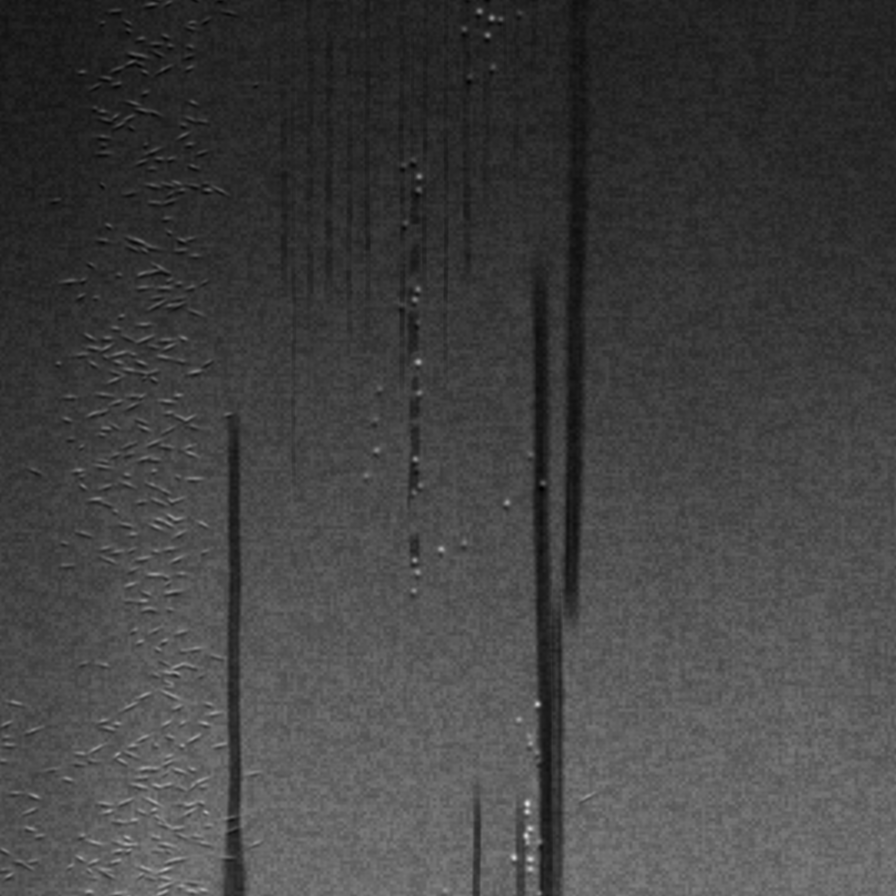
Reproduce this texture procedurally as a Shadertoy shader.

```glsl
// Dark grey brushed surface, lighter toward the bottom, with vertical black streaks and bright flecks.
#define TOP_GREY 0.145
#define BOTTOM_GREY 0.425
#define GRAIN_SCALE 270.0
#define GRAIN_AMOUNT 0.085
#define WEAVE_AMOUNT 0.035
#define STREAK_GREY 0.085
#define FAINT_STREAKS 16
#define FLECK_GRID vec2(72.0, 110.0)
#define DASH_LIGHT 0.26
#define SPARK_LIGHT 0.60

float hash(vec2 p) {
    vec3 q = fract(vec3(p.xyx) * 0.1031);
    q += dot(q, q.yzx + 33.33);
    return fract((q.x + q.y) * q.z);
}

float noise(vec2 p) {
    vec2 i = floor(p), f = fract(p);
    f = f * f * (3.0 - 2.0 * f);
    float low = mix(hash(i), hash(i + vec2(1, 0)), f.x);
    float high = mix(hash(i + vec2(0, 1)), hash(i + vec2(1, 1)), f.x);
    return mix(low, high, f.y);
}

float bump(float x, float center, float width) {
    float d = (x - center) / width;
    return exp(-d * d);
}

// Soft vertical stroke between two heights, with tapered ends.
float streak(vec2 p, float x, float halfWidth, float bottom, float top) {
    float wobble = 0.003 * (noise(vec2(x * 91.0, p.y * 14.0)) - 0.5);
    float d = abs(p.x - x - wobble);
    float side = 1.0 - smoothstep(halfWidth * 0.45, halfWidth * 1.5, d);
    float ends = smoothstep(bottom - 0.04, bottom + 0.04, p.y)
               * (1.0 - smoothstep(top - 0.07, top + 0.01, p.y));
    return side * ends;
}

float mainStreaks(vec2 p) {
    float flare = 0.006 * (1.0 - smoothstep(0.0, 0.10, p.y));
    float lean = 0.634 + 0.013 * p.y;
    float s = 0.85 * streak(p, 0.262, 0.0065 + flare, -0.1, 0.56);
    s = max(s, streak(p, lean, 0.0075 + 0.004 * p.y, 0.31, 1.2));
    s = max(s, streak(p, 0.611 - 0.014 * p.y, 0.0085, -0.1, 0.73));
    s = max(s, 0.75 * streak(p, 0.620, 0.008, -0.1, 0.36));
    s = max(s, 0.75 * streak(p, 0.532, 0.004, -0.1, 0.14));
    s = max(s, 0.50 * streak(p, 0.582, 0.005, -0.1, 0.13));
    float threads = noise(vec2(p.x * 240.0, p.y * 7.0));
    return s * (0.72 + 0.36 * threads);
}

// Thin broken strokes that hang from the upper edge.
float faintStreaks(vec2 p) {
    float s = 0.0;
    for (int i = 0; i < FAINT_STREAKS; i++) {
        float id = float(i);
        float x = 0.305 + 0.30 * (id + 0.8 * hash(vec2(id, 3.0))) / float(FAINT_STREAKS);
        float reach = 0.93 - 0.60 * pow(hash(vec2(id, 7.0)), 1.6);
        float width = mix(0.0018, 0.005, hash(vec2(id, 11.0)));
        float broken = smoothstep(0.2, 0.7, noise(vec2(id * 17.0, p.y * 55.0)));
        float depth = mix(0.25, 0.65, hash(vec2(id, 19.0)));
        s = max(s, depth * (0.45 + 0.55 * broken) * streak(p, x, width, reach, 1.2));
    }
    float chain = streak(p, 0.462, 0.0055, 0.36, 0.88);
    float gaps = smoothstep(0.3, 0.65, noise(vec2(p.x * 60.0, p.y * 70.0)));
    return max(s, 0.65 * chain * gaps);
}

// Chance of short dashes (x) and round sparks (y) at a place.
vec2 fleckDensity(vec2 p) {
    float drift = 0.16 + 0.02 * sin(p.y * 9.0);
    float dashes = 0.28 * bump(p.x, drift, 0.065) + 0.20 * bump(p.x, 0.19, 0.025);
    dashes += 0.14 * (1.0 - smoothstep(0.05, 0.30, p.y)) * (1.0 - smoothstep(0.20, 0.27, p.x));
    float sparks = 0.26 * bump(p.x, 0.463, 0.009) * smoothstep(0.25, 0.42, p.y);
    sparks *= 1.0 - smoothstep(0.80, 0.87, p.y);
    sparks += 0.10 * bump(p.x, 0.415, 0.007) * bump(p.y, 0.50, 0.12);
    sparks += 0.22 * bump(p.x, 0.592, 0.014) * (1.0 - smoothstep(0.15, 0.30, p.y));
    sparks += 0.20 * bump(p.x, 0.535, 0.025) * smoothstep(0.90, 0.96, p.y);
    sparks += 0.012 * bump(p.x, 0.54, 0.09);
    return vec2(dashes, sparks);
}

// Scattered flecks: a lit ridge with a dark edge below.
float flecks(vec2 p) {
    vec2 home = floor(p * FLECK_GRID);
    float light = 0.0;
    for (int j = -1; j <= 1; j++)
    for (int i = -1; i <= 1; i++) {
        vec2 cell = home + vec2(i, j);
        vec2 center = (cell + 0.2 + 0.6 * vec2(hash(cell + 13.0), hash(cell + 57.0))) / FLECK_GRID;
        vec2 density = fleckDensity(center);
        float pick = hash(cell + 101.0), power = hash(cell + 211.0);
        bool dash = pick < density.x;
        if (!dash && pick > density.x + density.y) continue;
        vec2 size = dash ? vec2(mix(0.003, 0.009, power), 0.0022) : vec2(0.0036, 0.0034);
        vec2 d = p - center;
        d.y += dash ? d.x * (pick / density.x - 0.5) : 0.0;
        float ridge = exp(-dot(d / size, d / size));
        vec2 below = (d + vec2(0.001, 1.7 * size.y)) / size;
        float gain = dash ? DASH_LIGHT * mix(0.35, 1.0, hash(cell + 307.0))
                          : SPARK_LIGHT * mix(0.25, 1.0, power * power);
        light += gain * ridge - 0.13 * exp(-dot(below, below));
    }
    return light;
}

void mainImage(out vec4 fragColor, in vec2 fragCoord) {
    vec2 p = fragCoord / iResolution.xy;

    // Vertical gradient, dimmer toward the left edge
    float grey = mix(BOTTOM_GREY, TOP_GREY, smoothstep(-0.15, 1.05, p.y) * 1.08 - 0.04);
    grey *= 1.0 - 0.24 * (1.0 - smoothstep(0.0, 0.20, p.x));
    grey += 0.022 * (noise(p * vec2(9.0, 4.0)) - 0.5);

    // Streaks, then grain and woven lines, then flecks
    float dark = max(mainStreaks(p), faintStreaks(p));
    grey = mix(grey, STREAK_GREY, clamp(dark, 0.0, 1.0));
    float grain = noise(p * GRAIN_SCALE) + 0.5 * noise(p * GRAIN_SCALE * 0.53 + 40.0) - 0.75;
    float weave = noise(p * vec2(45.0, 260.0)) + 0.5 * noise(p * vec2(210.0, 12.0)) - 0.75;
    grey += (GRAIN_AMOUNT * grain + WEAVE_AMOUNT * weave) * (0.35 + 1.9 * grey);
    grey += flecks(p) * (0.65 + 0.9 * grey);

    fragColor = vec4(vec3(clamp(grey, 0.0, 1.0)), 1.0);
}
```
